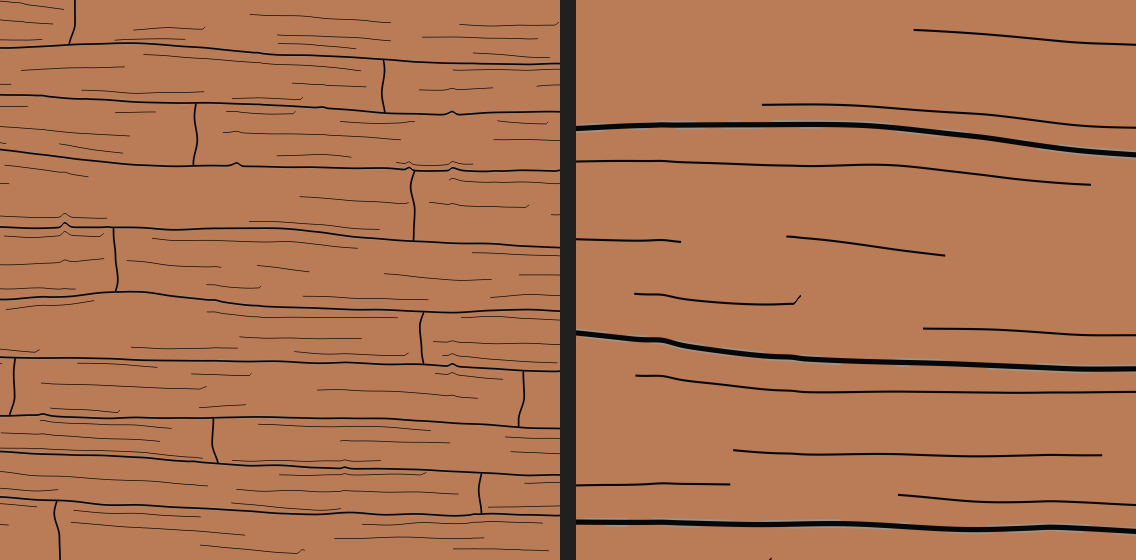
Left: the whole. Right: its middle third, enlarged.
A WebGL 1 fragment shader for this texture:

```glsl
precision highp float;
// Hand-inked wooden planks: ten uneven rows with staggered joints and fine grain strokes.

uniform vec2 u_resolution;

#define ROWS 10
#define LANES 3
#define BOARD_LENGTH 0.91
#define SEAM_WIDTH 0.0031
#define GRAIN_WIDTH 0.00125
#define SEAM_TILT 0.035
#define SEAM_WOBBLE 0.022
#define GRAIN_DENSITY 0.85
#define WOOD vec3(0.728, 0.482, 0.342)
#define INK vec3(0.025, 0.028, 0.035)
#define FRINGE vec3(0.60, 0.60, 0.58)

float hash(vec2 p) {
  return fract(sin(dot(p, vec2(12.9898, 78.233))) * 43758.547);
}

// Smooth one-dimensional noise, one independent track per seed.
float noise(float x, float seed) {
  float cell = floor(x);
  float f = x - cell;
  f = f * f * (3.0 - 2.0 * f);
  return mix(hash(vec2(cell, seed)), hash(vec2(cell + 1.0, seed)), f);
}

// Pixel coverage of a line, correct even when it is thinner than a pixel.
float stroke(float dist, float width, float px) {
  vec2 edges = (vec2(0.5, -0.5) * width - abs(dist)) / px + 0.5;
  edges = clamp(edges, 0.0, 1.0);
  return edges.x - edges.y;
}

// Height of the seam above a row, measured down from the top.
float seamHeight(float row, float x) {
  float base = 0.1 * row + 0.021 - 0.034 * cos(0.72 * (row - 2.0));
  float wander = SEAM_WOBBLE * (noise(x * 4.0, row + 3.0) - 0.5);
  float tremor = 0.004 * (noise(x * 16.0, row + 31.0) - 0.5);
  float knot = 0.010 * pow(noise(x * 26.0, row + 57.0), 24.0);
  return base + SEAM_TILT * (x - 0.5) + wander + tremor - knot;
}

// Staggered position of the first joint in a row.
float jointPosition(float row) {
  float drift = 0.25 * sin(0.42 * row) + 0.08 * cos(2.0944 * (row - 2.0));
  return fract(0.168 + 0.458 * row + drift);
}

// Separate pen strokes in each lane of a board, cut off at its joints.
float grainInk(float x, float y, float row, float top, float bottom, float px) {
  float along = (x - jointPosition(row)) / BOARD_LENGTH;
  float ink = 0.0;
  for (int i = 0; i < LANES; i++) {
    float lane = float(i);
    float laneSeed = row * 7.0 + lane;
    float cells = 2.0 + floor(2.99 * hash(vec2(laneSeed, 5.0)));
    float cell = floor(along * cells);
    float f = along * cells - cell;
    vec2 id = vec2(laneSeed + 0.37, cell + 11.0);

    // Extent of the stroke within its cell
    float span = mix(0.32, 0.88, hash(id));
    float start = mix(0.04, 0.96 - span, hash(id + 2.3));
    float t = (f - start) / span;
    float fade = px * cells / (BOARD_LENGTH * span);
    float inside = smoothstep(0.0, fade, t) * smoothstep(0.0, fade, 1.0 - t);
    float present = step(hash(id + 4.1), GRAIN_DENSITY);

    // Tilt, bow, waver and an occasional hooked end
    float level = (lane + 0.5 + 0.4 * (hash(id + 6.7) - 0.5)) / float(LANES);
    float tilt = 0.016 * (hash(id + 8.9) - 0.5) * (t - 0.5);
    float bow = 0.016 * (hash(id + 10.3) - 0.5) * t * (1.0 - t);
    float waver = 0.003 * (noise(x * 17.0, laneSeed + 83.0) - 0.5);
    float hooked = step(0.8, hash(id + 12.7));
    float hook = 0.005 * hooked * smoothstep(0.95, 1.0, t);
    float height = mix(top, bottom, level) + tilt + bow + waver - hook;
    ink = max(ink, stroke(y - height, GRAIN_WIDTH, px) * inside * present);
  }
  return ink;
}

void main() {
  vec2 uv = gl_FragCoord.xy / u_resolution;
  float px = 1.0 / min(u_resolution.x, u_resolution.y);
  float x = uv.x;
  float y = 1.0 - uv.y;

  // Find the row and the nearest seam
  float row = 0.0;
  float seamDist = 1.0;
  for (int i = 1; i < ROWS; i++) {
    float offset = y - seamHeight(float(i), x);
    row += step(0.0, offset);
    seamDist = min(seamDist, abs(offset));
  }
  float top = seamHeight(row, x);
  float bottom = seamHeight(row + 1.0, x);

  // Slightly bent joints at both ends of a board
  float bend = 0.014 * (noise(y * 24.0, row + 101.0) - 0.5);
  float fromJoint = x - jointPosition(row) - bend;
  float jointDist = min(abs(fromJoint), abs(fromJoint - BOARD_LENGTH));

  // Wood, grain, broken pale fringe, then the heavy outlines
  vec3 color = mix(WOOD, INK, grainInk(x, y, row, top, bottom, px));
  float broken = smoothstep(0.4, 0.6, noise(x * 70.0, row + 131.0));
  float fringe = stroke(seamDist - 0.65 * SEAM_WIDTH, 0.0012, px);
  color = mix(color, FRINGE, 0.8 * fringe * broken);
  float outline = max(stroke(seamDist, SEAM_WIDTH, px),
                      stroke(jointDist, SEAM_WIDTH, px));
  color = mix(color, INK, outline);

  gl_FragColor = vec4(color, 1.0);
}
```
